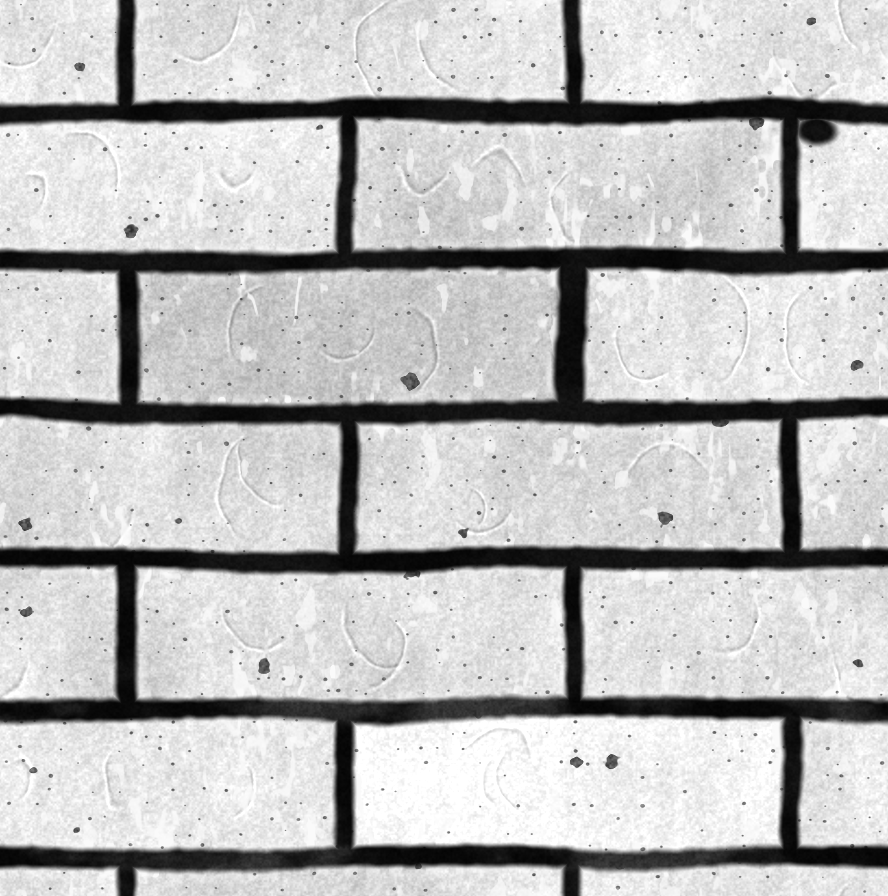
A Shadertoy shader for this texture:

```glsl
// Whitewashed brick wall: six running-bond courses, two bricks per course, with
// soft black mortar. Wrapping value noise bends the joints and weathers the
// faces; pits, curved dents and chalky scratches are placed by hashed cells.

const float COURSES = 6.0;
const float BRICKS = 2.0;
const float BED_OFFSET = 0.25;      // first bed joint, in courses
const vec3 MORTAR_BLACK = vec3(0.03);
const vec3 MORTAR_GREY = vec3(0.25);
// Face brightness, two bricks per course from the bottom up
const float FACE_TONE[12] = float[12](0.98, 0.90, 0.87, 0.89, 0.85, 0.87,
                                      0.80, 0.88, 0.84, 0.90, 0.87, 0.90);

float hash(vec2 p) {
    vec3 q = fract(p.xyx * 0.1031);
    q += dot(q, q.yzx + 33.33);
    return fract((q.x + q.y) * q.z);
}

// Value noise with a whole number of cells across the tile
float noise(vec2 uv, vec2 cells, float seed) {
    vec2 p = uv * cells, i = floor(p), f = fract(p);
    f = f * f * (3.0 - 2.0 * f);
    vec2 a = mod(i, cells) + seed, b = mod(i + 1.0, cells) + seed;
    return mix(mix(hash(a), hash(vec2(b.x, a.y)), f.x),
               mix(hash(vec2(a.x, b.y)), hash(b), f.x), f.y);
}

float fbm(vec2 uv, vec2 cells, float seed) {
    float sum = 0.0, weight = 0.5;
    for (int i = 0; i < 4; i++) {
        sum += weight * noise(uv, cells, seed);
        cells *= 2.0;
        weight *= 0.5;
        seed += 17.0;
    }
    return sum / 0.9375;
}

// Coverage of ragged dark holes, at most one per cell
float pits(vec2 uv, float cells, float chance, float size, float seed) {
    vec2 id = mod(floor(uv * cells), cells) + seed;
    vec2 centre = 0.3 + 0.4 * vec2(hash(id + 7.0), hash(id + 19.0));
    float radius = size * (0.4 + 0.6 * hash(id + 31.0));
    float ragged = (noise(uv, vec2(180.0), seed) - 0.5) * radius;
    float d = length((fract(uv * cells) - centre) * vec2(1.0, 1.2)) / cells + ragged;
    float soft = max(0.0009, 0.7 / iResolution.y);
    return step(hash(id), chance) * (1.0 - smoothstep(radius - soft, radius + soft, d));
}

// Embossed curved dent inside one brick: dark on one flank, light on the other
float dent(vec2 local, float id, float wobble) {
    vec2 key = vec2(id, id * 3.0 + 5.0);
    vec2 centre = vec2(0.07 + 0.36 * hash(key), 0.05 + 0.07 * hash(key + 11.0));
    float radius = 0.018 + 0.035 * hash(key + 23.0);
    float turn = 6.2832 * hash(key + 41.0);
    vec2 v = (local - centre) * vec2(1.0, 0.8);
    float g = (length(v) - radius + wobble) / 0.0022;
    float arc = smoothstep(0.2, 0.8, dot(v, vec2(cos(turn), sin(turn))) / (length(v) + 1e-4));
    return g * exp(-g * g) * arc;
}

// Mortar coverage, with a soft shoulder on either side of the half width
float joint(float d, float halfWidth) {
    return 1.0 - smoothstep(halfWidth - 0.0045, halfWidth + 0.0045, d);
}

void mainImage(out vec4 fragColor, in vec2 fragCoord) {
    vec2 uv = fragCoord / iResolution.xy;

    // Uneven joints
    vec2 bend = vec2(noise(uv, vec2(5.0, 12.0), 3.0), noise(uv, vec2(7.0, 6.0), 9.0)) - 0.5;
    vec2 fray = vec2(noise(uv, vec2(70.0), 13.0), noise(uv, vec2(80.0), 29.0)) - 0.5;
    vec2 p = uv + 0.010 * bend + 0.0025 * fray;

    // Course and brick layout
    float y = p.y * COURSES - BED_OFFSET;
    float row = mod(floor(y), COURSES);
    float shift = mod(row, 2.0) < 0.5 ? 0.391 : 0.144;
    float x = (p.x - shift) * BRICKS;
    float brick = row * BRICKS + mod(floor(x), BRICKS);
    float head = row * BRICKS + mod(floor(x + 0.5), BRICKS);
    float bed = mod(floor(y + 0.5), COURSES);
    vec2 local = vec2(fract(x) / BRICKS, fract(y) / COURSES);
    float dBed = min(local.y, 1.0 / COURSES - local.y);
    float dHead = min(local.x, 1.0 / BRICKS - local.x);

    // Joint widths, one broad head joint and one smear of mortar
    float bedWidth = 0.0115 + 0.004 * (noise(uv, vec2(9.0, 6.0), 51.0) - 0.5);
    float headWidth = 0.0095 + 0.002 * hash(vec2(head, 61.0)) + (head == 7.0 ? 0.005 : 0.0);
    float smear = 1.0 - smoothstep(0.6, 1.2, length((p - vec2(0.919, 0.853)) / vec2(0.024, 0.017)));
    float mortar = max(max(joint(dBed, bedWidth), joint(dHead, headWidth)), smear);

    // Brick face: broad stains, vertical washes, relief and grain
    float grain = noise(uv, vec2(256.0), 71.0) + noise(uv, vec2(480.0), 83.0) - 1.0;
    float stain = fbm(uv, vec2(8.0), 91.0) - 0.5;
    float wash = noise(uv, vec2(64.0, 8.0), 101.0) - 0.5;
    float relief = fbm(uv + vec2(-0.002, 0.002), vec2(48.0), 113.0) - fbm(uv, vec2(48.0), 113.0);
    float face = FACE_TONE[int(brick)] + 0.16 * stain + 0.05 * wash + 0.22 * relief + 0.09 * grain;
    float wobble = 0.012 * (noise(uv, vec2(32.0), 127.0) - 0.5);
    for (int i = 0; i < 3; i++)
        face += 0.28 * dent(local, brick + 13.0 * float(i), wobble);

    // Chalky scratches, flecks and pale worn rims
    float vein = 1.0 - smoothstep(0.01, 0.035, abs(fbm(uv, vec2(16.0, 7.0), 139.0) - 0.5));
    float patches = smoothstep(0.54, 0.64, fbm(uv, vec2(9.0), 151.0));
    float chips = smoothstep(0.4, 0.6, noise(uv, vec2(120.0, 70.0), 163.0));
    float fleck = smoothstep(0.70, 0.76, fbm(uv, vec2(40.0, 28.0), 173.0));
    float edge = min(dBed - bedWidth, dHead - headWidth);
    float rim = (1.0 - smoothstep(0.004, 0.014, edge)) * chips;
    face = mix(face, 0.98, clamp(0.85 * vein * patches * chips + 0.7 * fleck + 0.45 * rim, 0.0, 1.0));

    // Small pores and a few larger holes
    float pores = pits(uv, 64.0, 0.22, 0.0022, 181.0);
    float holes = pits(uv, 18.0, 0.07, 0.009, 193.0);
    face = mix(face, 0.25 + 0.2 * grain, max(0.7 * pores, 0.85 * holes));

    // Mortar is greyer and grittier in the two lowest beds
    float dusty = step(bed, 1.5) * (1.0 - smoothstep(0.008, 0.018, dBed));
    float dust = (0.2 + 0.6 * dusty) * smoothstep(0.3, 0.7, fbm(uv, vec2(12.0, 24.0), 211.0));
    vec3 mortarColor = mix(MORTAR_BLACK, MORTAR_GREY, dust) + 0.05 * grain * (0.4 + dust);

    vec3 color = mix(vec3(face), mortarColor, mortar);
    fragColor = vec4(clamp(color, 0.0, 1.0), 1.0);
}
```
